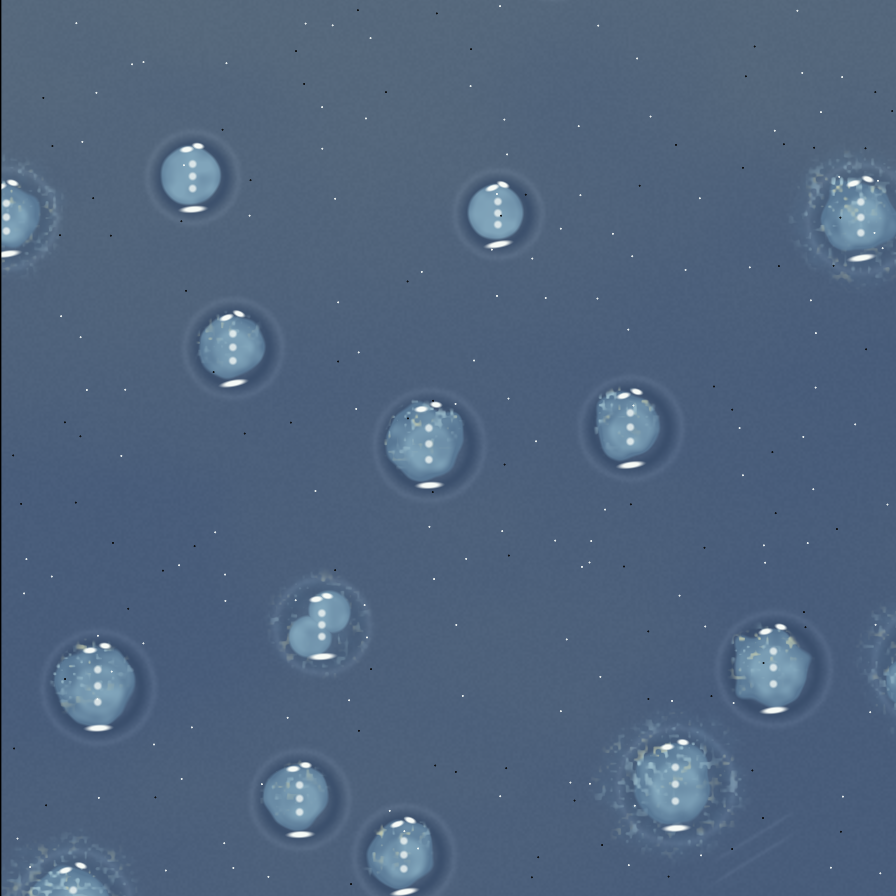
This texture is drawn by a three.js fragment shader. Its source:

```glsl
// Pale translucent cells with grainy rims and white glints adrift in hazy blue liquid.
// A jittered grid scatters the cells; each is layered from distance functions and
// value noise, and a finer hashed grid adds tiny light and dark specks.
varying vec2 vUv;

const vec3 DEEP_BLUE = vec3(0.283, 0.363, 0.480);
const vec3 GREY_HAZE = vec3(0.355, 0.425, 0.490);
const vec3 RING_SHADOW = vec3(0.205, 0.285, 0.400);
const vec3 BODY_DARK = vec3(0.350, 0.475, 0.590);
const vec3 BODY_LIGHT = vec3(0.515, 0.660, 0.745);
const vec3 GRAIN_COOL = vec3(0.640, 0.770, 0.820);
const vec3 GRAIN_WARM = vec3(0.800, 0.820, 0.690);
const vec3 GLINT = vec3(0.970, 0.985, 0.970);

const float CELL_GRID = 4.0;
const vec2 GRID_SHIFT = vec2(0.09, 0.05);
const float CELL_JITTER = 0.72;
const float RADIUS_MIN = 0.029;
const float RADIUS_MAX = 0.047;
const float EDGE = 0.002;
const float GRAIN_FREQ = 230.0;
const float SPECK_GRID = 26.0;
const float SPECK_RADIUS = 0.0016;
const float LIGHT_SPECKS = 0.19;
const float DARK_SPECKS = 0.11;

float hash(vec2 p) {
  vec3 q = fract(p.xyx * 0.1031);
  q += dot(q, q.yzx + 33.33);
  return fract((q.x + q.y) * q.z);
}

float noise(vec2 p) {
  vec2 i = floor(p), f = fract(p);
  f = f * f * (3.0 - 2.0 * f);
  return mix(mix(hash(i), hash(i + vec2(1, 0)), f.x),
             mix(hash(i + vec2(0, 1)), hash(i + vec2(1, 1)), f.x), f.y);
}

float fbm(vec2 p) {
  float sum = 0.0, amp = 0.5;
  for (int i = 0; i < 4; i++) {
    sum += amp * noise(p);
    p = p * 2.03 + 17.1;
    amp *= 0.5;
  }
  return sum / 0.9375;
}

float gauss(float x) { return exp(-x * x); }

// Soft ellipse, sheared so that it rises to the right
float glint(vec2 p, vec2 size, float rise) {
  p.y -= rise * p.x;
  return 1.0 - smoothstep(0.5, 1.25, length(p / size));
}

vec3 liquid(vec2 uv) {
  float haze = 0.55 * smoothstep(0.45, 1.05, uv.y) + 0.9 * (fbm(uv * vec2(2.2, 3.2) + 4.0) - 0.38);
  vec3 color = mix(DEEP_BLUE, GREY_HAZE, clamp(haze, 0.0, 1.0));
  for (int i = 0; i < 2; i++) {
    // faint scratches
    vec2 p = uv - vec2(0.84, 0.065 - 0.024 * float(i));
    float span = 1.0 - smoothstep(0.025, 0.055, abs(p.x));
    color += 0.03 * span * gauss((p.y - 0.62 * p.x) / 0.0028);
  }
  return color + 0.016 * (noise(uv * 380.0) - 0.5);
}

vec3 drawCell(vec3 color, vec2 p, vec2 uv, vec4 traits) {
  float r = mix(RADIUS_MIN, RADIUS_MAX, traits.x);
  float granular = smoothstep(0.2, 0.5, traits.x);
  float paired = step(0.8, traits.y);
  vec2 lobe = paired * r * vec2(0.36, 0.46);
  vec2 wobble = vec2(noise(uv * 45.0), noise(uv * 45.0 + 31.0)) - 0.5;
  vec2 q = p + wobble * r * mix(0.08, 0.3, granular);
  float d = min(length(q - lobe), length(q + lobe)) - r * (1.0 - 0.25 * paired);
  float grain = smoothstep(0.52, 0.9, noise(uv * GRAIN_FREQ) * 0.7 + noise(uv * 110.0) * 0.3);
  vec3 grainColor = mix(GRAIN_COOL, GRAIN_WARM, smoothstep(0.45, 0.8, noise(uv * 90.0 + 7.0)));

  // Loose debris cloud
  float cloud = step(0.62, traits.z) * (1.0 - smoothstep(1.35, 2.1, length(q) / r));
  color = mix(color, BODY_DARK, cloud * (0.12 + 0.25 * noise(uv * 120.0)));
  color = mix(color, grainColor, 0.38 * cloud * grain);

  // Refraction ring with a faint outer rim
  float ring = length(p - r * vec2(0.1, -0.06)) - r * (1.1 + 0.12 * paired);
  color = mix(color, RING_SHADOW, 0.7 * gauss(ring / 0.0075) * (1.0 - 0.6 * cloud));
  color += 0.035 * gauss((ring - 0.015) / 0.004);

  // Body with a brighter inner bead
  float body = 1.0 - smoothstep(-EDGE, EDGE, d);
  float bead = 1.0 - smoothstep(-0.12, 0.12, length(p - r * vec2(0.1, -0.12)) / r - 0.62);
  float glow = mix(0.85, 0.25 + 0.5 * bead, granular) + 0.55 * (noise(uv * 75.0) - 0.5);
  glow -= 0.35 * smoothstep(-0.008, 0.0, d);
  color = mix(color, mix(BODY_DARK, BODY_LIGHT, clamp(glow, 0.0, 1.0)), 0.94 * body);

  // Grains crowd the upper left of the larger bodies
  float crowd = smoothstep(-0.7, 0.9, dot(p / r, vec2(-0.45, 0.85))) * granular;
  float fringe = 1.0 - smoothstep(-0.002, 0.007, d);
  color = mix(color, grainColor, grain * crowd * fringe * 0.95);

  // Reflected lamps: streaks above and below, a column of beads within
  float lean = mix(0.05, 0.3, traits.w);
  float shine = glint(p - vec2(0.1 * r, -r - 0.005), vec2(0.0145, 0.0038), lean * 0.6);
  shine = max(shine, glint(p - vec2(-0.12 * r, 0.9 * r), vec2(0.0075, 0.0035), lean));
  shine = max(shine, glint(p - vec2(0.27 * r, 1.02 * r), vec2(0.0065, 0.0035), -lean));
  for (int i = 0; i < 3; i++) {
    vec2 spot = r * vec2(0.08, 0.4 - 0.42 * float(i));
    shine = max(shine, 0.75 * glint(p - spot, vec2(0.0046), 0.0));
  }
  return mix(color, GLINT, shine);
}

vec3 scatterCells(vec3 color, vec2 uv) {
  vec2 g = (uv + GRID_SHIFT) * CELL_GRID;
  for (int y = -1; y <= 1; y++) {
    for (int x = -1; x <= 1; x++) {
      vec2 id = floor(g) + vec2(x, y);
      vec2 jitter = vec2(hash(id + 11.0), hash(id + 47.0)) - 0.5;
      vec2 p = (g - id - 0.5 - CELL_JITTER * jitter) / CELL_GRID;
      bool empty = mod(id.x + 2.0 * id.y, 5.0) > 3.5;
      if (empty || length(p) > 0.13) continue;
      vec4 traits = vec4(hash(id + 5.0), hash(id + 23.0), hash(id + 71.0), hash(id + 89.0));
      color = drawCell(color, p, uv, traits);
    }
  }
  return color;
}

vec3 scatterSpecks(vec3 color, vec2 uv) {
  vec2 g = uv * SPECK_GRID, id = floor(g);
  vec2 center = 0.1 + 0.8 * vec2(hash(id + 131.0), hash(id + 173.0));
  float d = length(fract(g) - center) / SPECK_GRID;
  float dot1 = 1.0 - smoothstep(0.4 * SPECK_RADIUS, SPECK_RADIUS, d);
  float kind = hash(id + 211.0);
  color = mix(color, GLINT, 0.9 * dot1 * step(kind, LIGHT_SPECKS));
  return mix(color, vec3(0.03), 0.9 * dot1 * step(1.0 - DARK_SPECKS, kind));
}

void main() {
  vec3 color = scatterSpecks(scatterCells(liquid(vUv), vUv), vUv);
  color *= smoothstep(0.0005, 0.0025, vUv.x); // dark left border
  gl_FragColor = vec4(color, 1.0);
}
```
